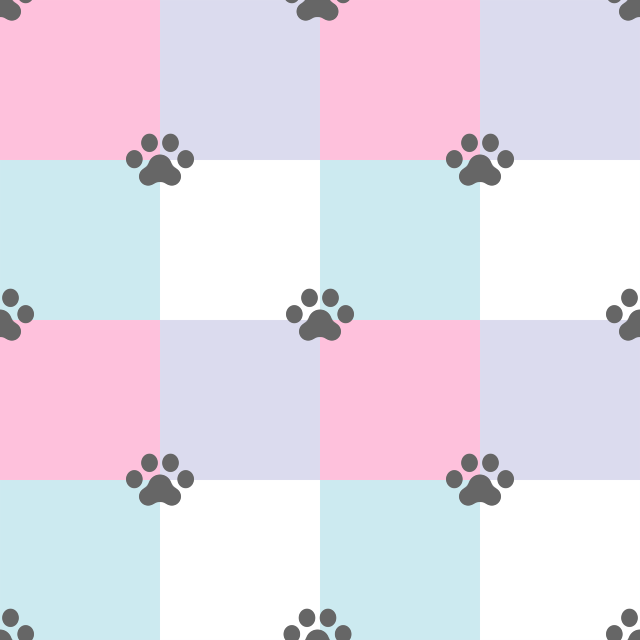
Write a three.js fragment shader that draws this pattern.

```glsl
// Pastel four-colour checks with grey paw prints on alternate corners.
varying vec2 vUv;

const float CHECKS = 4.0;     // checks across and down
const float UNITS = 192.0;    // drawing units per check
const float SOFT = 0.7;       // half width of a smoothed edge, in units

const vec3 CYAN = vec3(0.800, 0.918, 0.941);
const vec3 WHITE = vec3(1.0);
const vec3 PINK = vec3(0.998, 0.757, 0.863);
const vec3 LAVENDER = vec3(0.859, 0.859, 0.933);
const vec3 GREY = vec3(0.400);

float smoothUnion(float a, float b, float blend) {
  float h = max(blend - abs(a - b), 0.0) / blend;
  return min(a, b) - 0.25 * h * h * blend;
}

float circle(vec2 p, vec2 center, float radius) {
  return length(p - center) - radius;
}

float ellipse(vec2 p, vec2 center, vec2 radii) {
  return (length((p - center) / radii) - 1.0) * min(radii.x, radii.y);
}

float bar(vec2 p, float halfLength, float radius) {
  return length(vec2(max(abs(p.x) - halfLength, 0.0), p.y)) - radius;
}

// Signed distance to a paw, mirrored about its vertical axis
float paw(vec2 p) {
  p.x = abs(p.x);
  float lobes = circle(p, vec2(14.2, -19.8), 11.0);
  float base = bar(p - vec2(0.0, -20.0), 12.0, 6.3);
  float dome = circle(p, vec2(0.0, -7.6), 14.2);
  float pad = smoothUnion(smoothUnion(lobes, base, 4.0), dome, 7.0);
  float innerToe = ellipse(p, vec2(12.6, 20.6), vec2(10.0, 11.0));
  float outerToe = ellipse(p, vec2(30.8, 1.0), vec2(10.0, 10.9));
  return min(pad, min(innerToe, outerToe));
}

// Coverage of a shape from its signed distance in units
float cover(float d) {
  return 1.0 - smoothstep(-SOFT, SOFT, d);
}

// 0 in even checks, 1 in odd checks, along each axis
vec2 oddCheck(vec2 cell) {
  vec2 wave = abs(mod(cell + 0.5, 2.0) - 1.0) - 0.5;
  return smoothstep(-SOFT, SOFT, wave * UNITS);
}

vec3 checks(vec2 cell) {
  vec2 odd = oddCheck(cell);
  return mix(mix(CYAN, WHITE, odd.x), mix(PINK, LAVENDER, odd.x), odd.y);
}

// Even-row paws sit higher; some of them also lean to the left
vec2 pawOffset(vec2 corner) {
  float evenRow = 1.0 - mod(corner.y, 2.0);
  float leftShift = step(1.5, mod(corner.x, 4.0)) * (1.0 - step(0.5, mod(corner.y, 4.0)));
  return vec2(-3.0 * leftShift, 6.0) * evenRow;
}

// Paw coverage around the nearest check corner
float pawPrint(vec2 cell) {
  vec2 corner = floor(cell + 0.5);
  float occupied = 1.0 - mod(corner.x + corner.y, 2.0);
  vec2 local = (cell - corner) * UNITS - pawOffset(corner);
  return occupied * cover(paw(local));
}

void main() {
  vec2 cell = vUv * CHECKS;
  vec3 color = mix(checks(cell), GREY, pawPrint(cell));
  gl_FragColor = vec4(color, 1.0);
}
```
